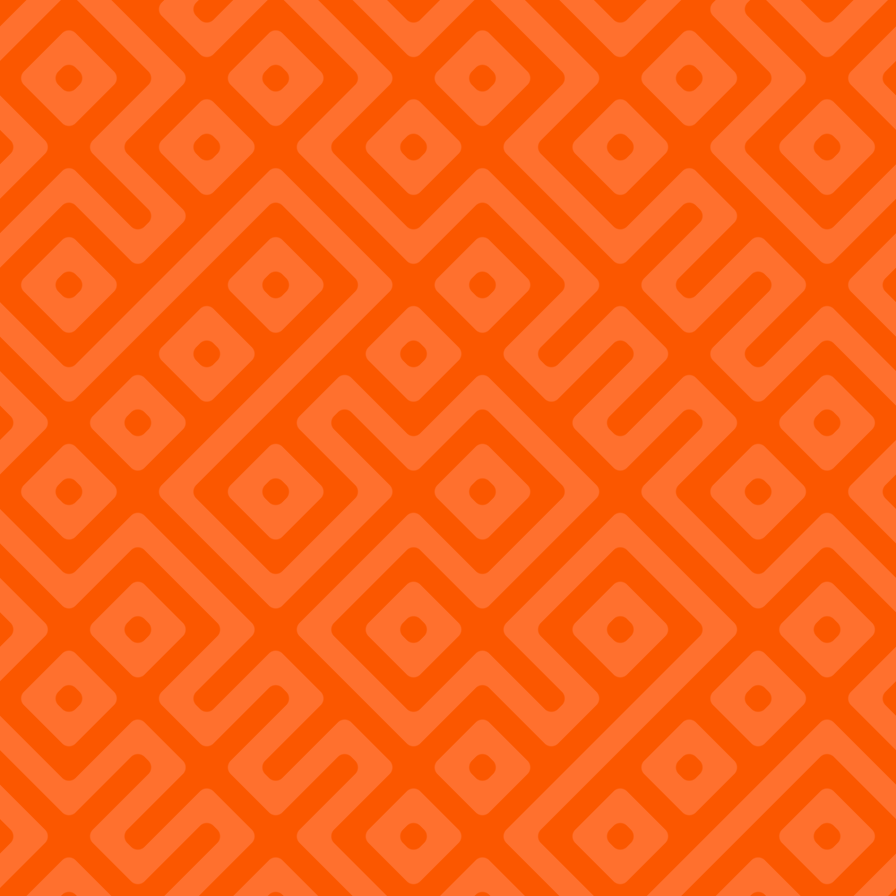
Reproduce this pattern procedurally as a Shadertoy shader.

```glsl
// Two-tone diagonal maze of rounded bands, hairpins and dotted diamonds on a wrapping grid.

const int TILES = 13;              // tiles across and down
const float ROW_SHIFT = 0.134;     // vertical offset of the grid, in tiles
const float BAND_HALF = 0.25;      // half of a band, measured along a tile edge
const float CORNER_RADIUS = 0.137; // rounding of every bend, in tiles
const vec3 GROUND = vec3(0.985, 0.342, 0.0);
const vec3 BAND = vec3(1.0, 0.44, 0.18);

// True when the tile's diagonal rises to the right; columns and rows count from the top left.
bool risesRight(ivec2 cell) {
    ivec2 c = (cell + TILES) % TILES;
    bool sideColumn = c.x < 2 || c.x > 10 || c.x % 4 == 0;
    bool mixedRow = c.y > 0 && c.y % 5 == 0;
    bool flippedRow = c.y % 3 == 1 || c.y == 8 || c.y == 11;
    bool flipped = mixedRow ? sideColumn : flippedRow;

    // Two columns break the three-tile rhythm.
    bool breakRow = c.y > 0 && (c.y % 3 == 0 || c.y == 7 || c.y == 8);
    bool broken = c.x % 8 == 2 && breakRow;
    return (c.x % 3 == 0) ^^ flipped ^^ broken;
}

// Swaps the sharp fold at distance zero for a circular arc.
float roundFold(float d, float radius) {
    float reach = radius * sqrt(0.5);
    return d < reach ? 2.0 * reach - sqrt(radius * radius - d * d) : d;
}

// Rounds one tile coordinate at whichever of its two edges the bands fold.
float roundAxis(float t, bool foldLow, bool foldHigh, float radius) {
    if (t < 0.5) return foldLow ? roundFold(t, radius) : t;
    return foldHigh ? 1.0 - roundFold(1.0 - t, radius) : t;
}

// Signed distance to the light bands, negative inside, in tiles.
float mazeDistance(vec2 p, float halfWidth, float radius) {
    ivec2 cell = ivec2(floor(p));
    vec2 f = fract(p);
    bool rising = risesRight(cell);

    // Bands fold where the neighbouring diagonal leans the other way.
    bool left  = risesRight(cell + ivec2(-1, 0)) != rising;
    bool right = risesRight(cell + ivec2(1, 0)) != rising;
    bool above = risesRight(cell + ivec2(0, -1)) != rising;
    bool below = risesRight(cell + ivec2(0, 1)) != rising;
    f.x = roundAxis(f.x, left, right, radius);
    f.y = roundAxis(f.y, above, below, radius);

    if (rising) f.x = 1.0 - f.x;
    float across = abs(f.x - f.y);
    return (abs(across - 0.5) - halfWidth) * sqrt(0.5);
}

void mainImage(out vec4 fragColor, in vec2 fragCoord) {
    vec2 uv = fragCoord / iResolution.xy;
    vec2 p = vec2(uv.x, 1.0 - uv.y) * float(TILES) - vec2(0.0, ROW_SHIFT);

    // Edge smoothing about one pixel wide
    float pixel = float(TILES) / min(iResolution.x, iResolution.y);
    float d = mazeDistance(p, BAND_HALF, CORNER_RADIUS);
    float light = 1.0 - smoothstep(-0.7 * pixel, 0.7 * pixel, d);
    fragColor = vec4(mix(GROUND, BAND, light), 1.0);
}
```
